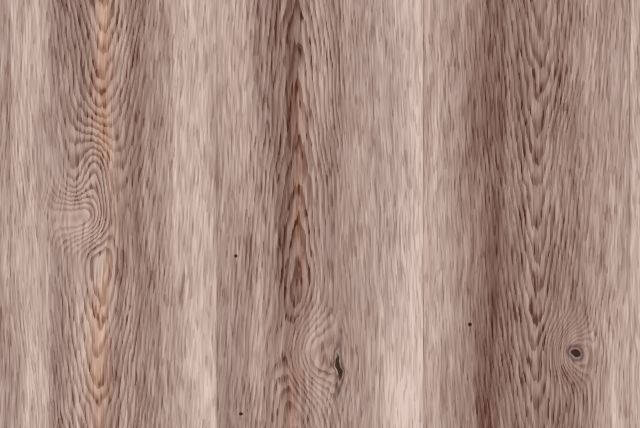
This texture is drawn by a WebGL 2 fragment shader. Its source:

```glsl
#version 300 es
precision highp float;
// Three wide oak planks, upright, with a sliver of a further plank at each side.
// Growth rings are contours of a V-shaped field bent around knots; strands of
// noise add fibres, pores and streaks, and one tone ramp colours the wood.
uniform vec2 u_resolution;
out vec4 fragColor;

const float PLANK_WIDTH = 0.4825;
const float FIRST_SEAM = 0.024;
const float RING_FREQUENCY = 72.0;
const float RING_DEPTH = 0.42;
const float PORE_DEPTH = 0.42;
const float FIBRE_DEPTH = 0.62;
const float STREAK_DEPTH = 0.75;
const float BAND_DEPTH = 0.30;
const float SEAM_DEPTH = 0.22;
const vec3 DARK_WOOD = vec3(0.47, 0.35, 0.31);
const vec3 LIGHT_WOOD = vec3(0.80, 0.71, 0.67);
const vec3 KNOT_BROWN = vec3(0.17, 0.11, 0.10);
const vec3 WARM_TINT = vec3(0.035, -0.01, -0.05);

// Per plank: tone at left, middle and right; heart, dark band, ring slope, warmth
const vec3 TONES[3] = vec3[3](vec3(0.87, 0.66, 0.83), vec3(0.68, 0.68, 1.08), vec3(0.74, 0.46, 0.74));
const vec4 GRAIN[3] = vec4[3](vec4(0.212, 0.285, 0.20, 0.9), vec4(0.184, 0.160, -0.13, 0.6), vec4(0.268, 0.150, 0.19, 0.0));
// Knots and dark marks: centre, then radii
const vec4 KNOTS[4] = vec4[4](vec4(0.225, 0.59, 0.045, 0.12), vec4(0.175, 0.49, 0.075, 0.06),
                              vec4(0.735, 0.17, 0.075, 0.095), vec4(1.345, 0.175, 0.045, 0.06));
const vec4 MARKS[5] = vec4[5](vec4(0.791, 0.142, 0.008, 0.042), vec4(1.345, 0.175, 0.013, 0.013),
                              vec4(0.551, 0.402, 0.005, 0.005), vec4(0.563, 0.033, 0.006, 0.005),
                              vec4(1.098, 0.242, 0.006, 0.006));

float hash(vec2 p) {
    vec3 q = fract(p.xyx * vec3(0.1031, 0.1030, 0.0973));
    q += dot(q, q.yzx + 33.33);
    return fract((q.x + q.y) * q.z);
}

float noise(vec2 p) {
    vec2 i = floor(p), f = fract(p);
    f = f * f * (3.0 - 2.0 * f);
    return mix(mix(hash(i), hash(i + vec2(1, 0)), f.x),
               mix(hash(i + vec2(0, 1)), hash(i + vec2(1, 1)), f.x), f.y);
}

float fbm(vec2 p) {
    float sum = 0.0, gain = 0.5;
    for (int i = 0; i < 4; i++) {
        sum += gain * noise(p);
        p = p * 2.03 + 17.0;
        gain *= 0.5;
    }
    return sum / 0.9375;
}

// Upright strands, each started at its own height so that no rows line up
float strand(float column, float y) {
    return noise(vec2(column, y + 40.0 * hash(vec2(column, 7.0))));
}
float strands(vec2 p) {
    float column = floor(p.x);
    return mix(strand(column, p.y), strand(column + 1.0, p.y), smoothstep(0.1, 0.9, p.x - column));
}

float bell(float x) { return exp(-x * x); }

void main() {
    vec2 p = gl_FragCoord.xy / u_resolution.y;
    float pixel = 1.0 / u_resolution.y;

    // Plank layout
    float across = (p.x - FIRST_SEAM) / PLANK_WIDTH;
    float id = floor(across);
    float u = across - id;
    int kind = int(mod(id + 3.0, 3.0));
    vec3 tones = TONES[kind];
    vec4 grain = GRAIN[kind];
    vec2 seed = vec2(id * 37.0 + 90.0, id * 11.0 + 50.0);

    // Knots push the grain aside and add closed rings
    float shift = 0.0, swell = 0.0;
    for (int i = 0; i < 4; i++) {
        vec2 d = p - KNOTS[i].xy;
        float pull = exp(-dot(d / KNOTS[i].zw, d / KNOTS[i].zw));
        shift -= 0.5 * d.x * pull;
        swell += pull;
    }
    float sway = 0.03 * (fbm(vec2(p.x * 4.0, p.y * 2.2) + seed) - 0.5);
    float x = u * PLANK_WIDTH + shift + sway;
    float heart = x - grain.x;

    // Growth rings, fading where they grow too fine to draw
    float spread = sqrt(heart * heart + 0.0003);
    float field = spread + 2.0 * spread * spread - grain.z * p.y + 0.10 * swell;
    field += 0.024 * fbm(vec2(x * 16.0, p.y * 7.0) + seed) + 0.004 * strands(vec2(x * 220.0, p.y * 30.0));
    float phase = field * RING_FREQUENCY;
    float saw = fract(phase);
    float ring = smoothstep(0.25, 0.75, saw) * smoothstep(1.0, 0.85, saw);
    float clarity = smoothstep(1.0, 0.4, fwidth(phase));
    float ringFade = (0.2 + 0.8 * bell(heart / 0.13)) * (0.3 + 0.9 * noise(vec2(x * 25.0, p.y * 5.0) + seed));
    ring = mix(0.35, ring, clarity) * ringFade;

    // Fibres, pores and broad streaks run along the bent grain
    float fibre = 0.4 * strands(vec2(x * 110.0, p.y * 7.0) + seed)
                + 0.6 * strands(vec2(x * 270.0, p.y * 26.0) + seed);
    float pore = smoothstep(0.64, 0.82, strands(vec2(x * 230.0, p.y * 34.0) + seed.yx));
    float streak = fbm(vec2(x * 18.0, p.y * 1.2) + seed);
    float band = bell((x - grain.y) / 0.04) * (0.2 + 1.3 * noise(vec2(x * 60.0, p.y * 2.5) + seed));

    // Tone of the wood
    float tone = mix(tones.x, tones.y, smoothstep(0.0, 0.38, u));
    tone = mix(tone, tones.z, smoothstep(0.62, 0.98, u));
    tone += STREAK_DEPTH * (streak - 0.5) + FIBRE_DEPTH * (fibre - 0.5);
    tone -= RING_DEPTH * ring + PORE_DEPTH * pore * (0.4 + 0.6 * ring) + BAND_DEPTH * band;
    tone += 0.08 * min(swell, 1.0);
    float seam = min(u, 1.0 - u) * PLANK_WIDTH;
    tone -= SEAM_DEPTH * (1.0 - smoothstep(0.0, 0.0015 + pixel, seam));
    vec3 colour = mix(DARK_WOOD, LIGHT_WOOD, clamp(tone, -0.5, 1.2));

    // Warm heartwood in patches along the middle
    float warm = bell(heart / 0.025) * smoothstep(0.45, 0.8, noise(vec2(x * 20.0, p.y * 4.0) + seed));
    colour += WARM_TINT * (grain.w * warm + 0.2 * min(swell, 1.0) + 0.4 * (streak - 0.5));

    // Cracked knot, round knot and pinholes; only the knots have a brown rim
    for (int i = 0; i < 5; i++) {
        vec2 d = p - MARKS[i].xy;
        float isKnot = step(0.007, MARKS[i].z);
        d.x += isKnot * (0.003 * sin(d.y * 70.0) + 0.006 * (noise(p * 90.0) - 0.5));
        float r = length(d / MARKS[i].zw);
        float soft = 0.6 * pixel / MARKS[i].z;
        float core = 1.0 - smoothstep(0.65 - soft, 0.8 + soft, r);
        float rim = isKnot * bell((r - 1.3) / 0.35);
        colour = mix(colour, KNOT_BROWN, max(0.85 * core, 0.4 * rim));
    }
    fragColor = vec4(clamp(colour, 0.0, 1.0), 1.0);
}
```
